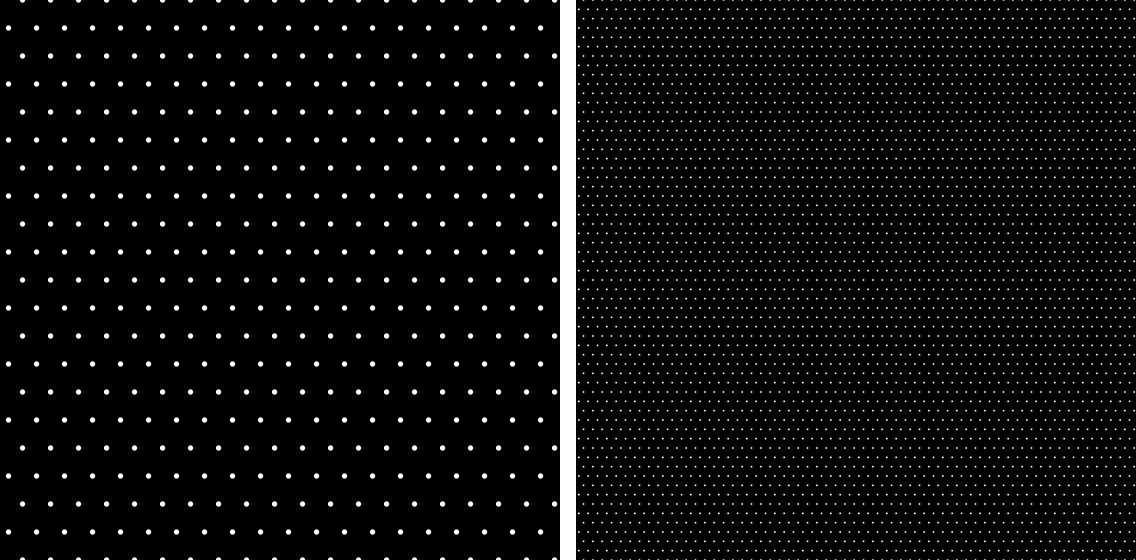
Left, the tile; right, the same tile 3 across and 3 down.
Write a Shadertoy shader that draws this pattern.

```glsl
const float REPEATS = 20.0;      // dots across and rows down
const float DOT_RADIUS = 0.094;  // in cells
const float FIRST_DOT = 0.805;   // horizontal start of even rows, in cells
const vec3 GROUND = vec3(0.0);
const vec3 DOT_COLOUR = vec3(0.99);

// Offset from the nearest dot centre; odd rows shift by half a cell
vec2 staggeredCell(vec2 p, float start) {
    float row = floor(p.y + 0.5);
    float shift = start + 0.5 * mod(row, 2.0);
    float x = fract(p.x - shift + 0.5) - 0.5;
    return vec2(x, p.y - row);
}

float circleDistance(vec2 p, float radius) {
    return length(p) - radius;
}

// Coverage of a shape with an edge about one pixel wide
float coverage(float dist, float pixel) {
    return 1.0 - smoothstep(-0.65 * pixel, 0.65 * pixel, dist);
}

void mainImage(out vec4 fragColor, in vec2 fragCoord) {
    vec2 grid = REPEATS * fragCoord / iResolution.xy;
    float pixel = REPEATS / min(iResolution.x, iResolution.y);

    vec2 cell = staggeredCell(grid, FIRST_DOT);
    float dotMask = coverage(circleDistance(cell, DOT_RADIUS), pixel);

    fragColor = vec4(mix(GROUND, DOT_COLOUR, dotMask), 1.0);
}
```
